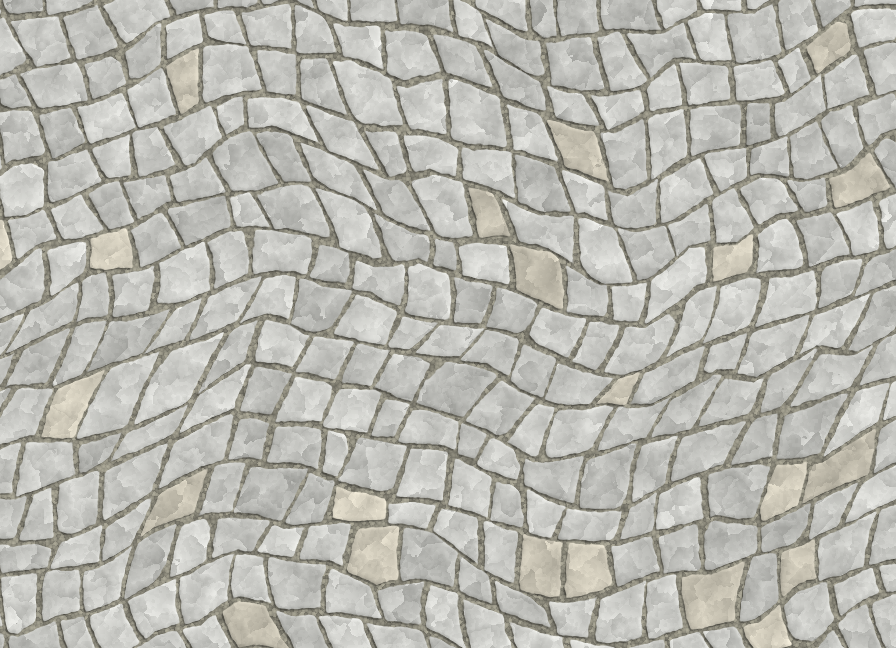
Write a Shadertoy shader that draws this texture.

```glsl
const float PITCH = 0.072;          // stone size, in canvas heights
const float COURSE_JITTER = 0.5;
const float JOINT_JITTER = 0.45;
const float JOINT_TILT = 0.5;
const float GAP = 0.03;             // half joint width, in stones
const float TAPER = 0.1;
const float ROUGHNESS = 0.022;
const float SHADOW_LENGTH = 0.055;
const float SHADOW_TONE = 0.68;
const vec2 TO_LIGHT = vec2(0.6, 0.8);
const vec3 STONE_DARK = vec3(0.725, 0.727, 0.710);
const vec3 STONE_LIGHT = vec3(0.825, 0.827, 0.810);
const vec3 CREAM_TINT = vec3(1.03, 1.0, 0.94);
const vec3 MORTAR = vec3(0.555, 0.545, 0.490);

struct Stone { float depth; vec2 id; };

float hash(vec2 p) {
    vec3 q = fract(p.xyx * 0.1031);
    q += dot(q, q.yzx + 33.33);
    return fract((q.x + q.y) * q.z);
}

vec2 direction(float turn) {
    return vec2(cos(6.2832 * turn), sin(6.2832 * turn));
}

float softMin(float a, float b) {
    float h = max(0.06 - abs(a - b), 0.0);
    return min(a, b) - h * h / 0.24;
}

// Layered, rotated sines
float ripple(vec2 p) {
    float sum = 0.0, amp = 0.5;
    for (int i = 0; i < 4; i++) {
        p = mat2(0.8, 0.6, -0.6, 0.8) * p * 1.7 + 1.9;
        sum += amp * sin(p.x + 1.3 * sin(p.y));
        amp *= 0.65;
    }
    return sum;
}

// Cellular noise: offset from the nearest seed, and its random value
vec3 cellular(vec2 p) {
    vec2 cell = floor(p);
    vec3 nearest = vec3(9.0);
    for (int y = -1; y <= 1; y++)
    for (int x = -1; x <= 1; x++) {
        vec2 id = cell + vec2(x, y);
        vec2 offset = p - id - vec2(hash(id), hash(id + 57.0));
        if (dot(offset, offset) < dot(nearest.xy, nearest.xy))
            nearest = vec3(offset, hash(id + 91.0));
    }
    return nearest;
}

// Bent courses of paving
vec2 bend(vec2 p) {
    p += 0.85 * sin(p.yx * vec2(0.52, 0.45) + vec2(0.5, 2.0));
    return p + 0.15 * sin(p.yx * 1.3 + vec2(1.0, 4.0));
}

float courseLine(float row, float x) {
    float knot = floor(x);
    float height = mix(hash(vec2(knot, row)), hash(vec2(knot + 1.0, row)), x - knot);
    return row + COURSE_JITTER * (height - 0.5);
}

float jointLine(float column, float row, float v) {
    float shift = hash(vec2(column, row + 17.0)) - 0.5;
    float tilt = hash(vec2(column + 31.0, row)) - 0.5;
    return column + JOINT_JITTER * shift + JOINT_TILT * tilt * (v - 0.5);
}

// Depth inside the four-sided stone, negative in the joints
Stone findStone(vec2 p) {
    float roughEdge = ROUGHNESS * ripple(p * 5.0);
    p = bend(p);
    float row = floor(p.y);
    if (p.y < courseLine(row, p.x)) row -= 1.0;
    else if (p.y > courseLine(row + 1.0, p.x)) row += 1.0;
    float bottom = courseLine(row, p.x);
    float top = courseLine(row + 1.0, p.x);
    float v = (p.y - bottom) / (top - bottom);

    p.x += hash(vec2(row, 5.0));
    float column = floor(p.x);
    if (p.x < jointLine(column, row, v)) column -= 1.0;
    else if (p.x > jointLine(column + 1.0, row, v)) column += 1.0;
    float left = jointLine(column, row, v);
    float right = jointLine(column + 1.0, row, v);
    float u = (p.x - left) / (right - left);

    // Tapered sides leave wedges of mortar
    vec2 id = vec2(column, row);
    float sideX = softMin(p.x - left - TAPER * hash(id + 3.0) * v,
                          right - p.x - TAPER * hash(id + 7.0) * (1.0 - v));
    float sideY = softMin(p.y - bottom - TAPER * hash(id + 11.0) * u,
                          top - p.y - TAPER * hash(id + 13.0) * (1.0 - u));
    // One broken corner
    float corner = mix(0.46, 0.8, hash(id + 19.0))
                 - dot(vec2(u, v) - 0.5, direction(hash(id + 23.0)));
    float depth = softMin(softMin(sideX, sideY), corner);
    return Stone(depth - GAP + roughEdge, id);
}

void mainImage(out vec4 fragColor, in vec2 fragCoord) {
    vec2 p = fragCoord / iResolution.y / PITCH;
    float pixel = 1.0 / (iResolution.y * PITCH);
    Stone stone = findStone(p);
    float lightDepth = findStone(p + TO_LIGHT * SHADOW_LENGTH).depth;

    // Gritty mortar with cast shadows
    vec3 grit = cellular(p * 13.0);
    float grain = 0.34 * (grit.z - 0.5) - 0.25 * (length(grit.xy) - 0.4);
    vec3 mortar = MORTAR * (1.0 + grain);
    mortar *= mix(1.0, SHADOW_TONE, smoothstep(-0.01, 0.035, lightDepth));

    // Cleft stone faces with lit and shaded rims
    float rough = ripple(p * 4.0 + 8.0);
    vec3 facet = cellular(p * 2.3 + 0.25 * rough + stone.id * 7.0);
    float relief = 0.06 * (facet.z - 0.5) + 0.09 * dot(facet.xy, direction(facet.z))
                 + 0.018 * rough + 0.04 * (grit.z - 0.5);
    float slope = clamp((stone.depth - lightDepth) / SHADOW_LENGTH, -1.0, 1.0);
    relief += 0.07 * slope * (1.0 - smoothstep(0.0, 0.1, stone.depth));
    vec3 face = mix(STONE_DARK, STONE_LIGHT, hash(stone.id + 41.0)) + relief;
    face *= mix(vec3(1.0), CREAM_TINT, step(0.93, hash(stone.id + 47.0)));

    float cover = smoothstep(-0.7 * pixel, 0.7 * pixel, stone.depth);
    fragColor = vec4(mix(mortar, face, cover), 1.0);
}
```
